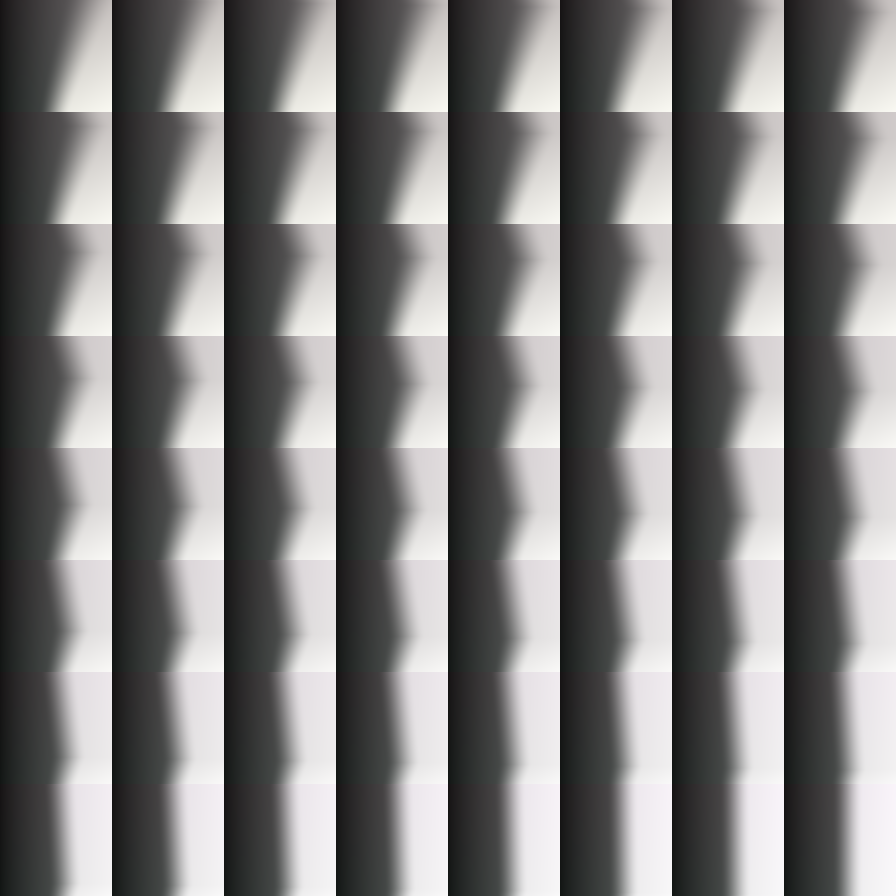
This pattern is drawn by a WebGL 1 fragment shader. Its source:

```glsl
precision highp float;
// An unrolled colour cube: 8 by 8 tiles, red across, green down, blue stepping per tile.
// Each tile is toned to near-grey by a soft dark-to-light threshold whose position,
// softness and highlight depend on the larger of green and blue.

uniform vec2 u_resolution;

const float TILES = 8.0;
const float BLACK = 0.075;         // tone at zero red
const float SHADOW_GAIN = 0.38;    // rise of the shadows with red
const float EDGE = 0.57;           // threshold at full green or blue
const float EDGE_SHIFT = 0.24;     // extra threshold when both are low
const float WARM_PULL = 0.08;      // threshold drop where green leads
const float COOL_PULL = 0.50;      // threshold drop where blue leads
const float SOFT_LOW = 0.24;       // threshold half widths
const float SOFT_HIGH = 0.14;
const float LIGHT_LOW = 0.73;      // highlight levels
const float LIGHT_HIGH = 0.945;
const float LIGHT_SLOPE = 0.13;

// Decodes a canvas position (0 to 1) into the cube coordinate stored there.
vec3 cubeCoordinate(vec2 uv) {
  vec2 grid = vec2(uv.x, 1.0 - uv.y) * TILES;
  vec2 tile = clamp(floor(grid), 0.0, TILES - 1.0);
  float slice = tile.y * TILES + tile.x;
  return vec3(clamp(grid - tile, 0.0, 1.0), slice / (TILES * TILES - 1.0));
}

// Maps a cube coordinate to its near-grey colour.
vec3 grade(vec3 c) {
  float peak = max(c.g, c.b);
  float warm = max(c.g - c.b, 0.0);
  float cool = max(c.b - c.g, 0.0);

  // Soft threshold along red
  float edge = EDGE + EDGE_SHIFT * pow(1.0 - peak, 1.2)
             - WARM_PULL * warm - COOL_PULL * cool * (1.0 - c.b);
  float soft = mix(SOFT_LOW, SOFT_HIGH, peak);
  float lit = smoothstep(edge - soft, edge + soft, c.r);

  // Shadow and highlight ramps
  float shadow = BLACK + SHADOW_GAIN * pow(c.r, 0.8) + 0.03 * warm * c.r;
  float light = mix(LIGHT_LOW, LIGHT_HIGH, peak) + LIGHT_SLOPE * (c.r - 0.8);

  // Faint tints: brown to green in shadows, pink to cream or lilac in highlights
  vec3 shadowTint = mix(vec3(0.007, -0.006, -0.002), vec3(-0.010, 0.006, -0.001), c.g);
  vec3 lightTint = vec3(0.008, mix(-0.014, 0.006, c.g), mix(-0.022, 0.010, c.b));
  return mix(shadow + shadowTint, light + lightTint, lit);
}

void main() {
  // Four samples per pixel smooth the tile borders at any size
  vec3 sum = vec3(0.0);
  for (int j = 0; j < 2; j++) {
    for (int i = 0; i < 2; i++) {
      vec2 offset = vec2(float(i), float(j)) * 0.5 - 0.25;
      sum += grade(cubeCoordinate((gl_FragCoord.xy + offset) / u_resolution));
    }
  }
  gl_FragColor = vec4(clamp(sum * 0.25, 0.0, 1.0), 1.0);
}
```
